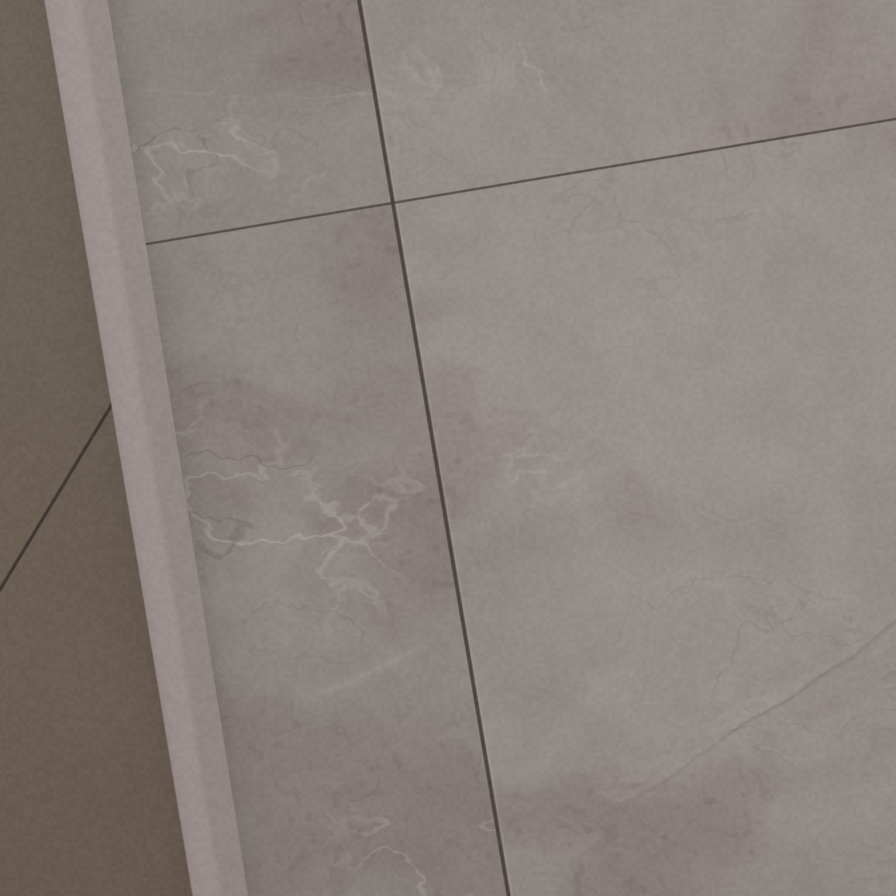
This texture is drawn by a three.js fragment shader. Its source:

```glsl
// Large veined stone floor tiles seen at a slant, with a pale edge trim and a
// brown side wall. Joints repeat in a rotated tile frame; warped ridged noise
// makes the veins, layered noise the clouding, and a fine hash the grain.
varying vec2 vUv;

const vec3 STONE = vec3(0.565, 0.536, 0.522);
const vec3 STONE_WARM = vec3(0.535, 0.492, 0.480);
const vec3 VEIN_PALE = vec3(0.670, 0.645, 0.625);
const vec3 VEIN_DARK = vec3(0.425, 0.385, 0.370);
const vec3 JOINT = vec3(0.275, 0.245, 0.225);
const vec3 TRIM_FACE = vec3(0.605, 0.562, 0.550);
const vec3 TRIM_BEVEL = vec3(0.565, 0.525, 0.515);
const vec3 WALL_TOP = vec3(0.435, 0.398, 0.355);
const vec3 WALL_BOTTOM = vec3(0.405, 0.350, 0.310);

const vec2 CROSSING = vec2(0.4385, 0.7735); // where the joints meet
const float TILT = 0.1655;                  // tile rotation, radians
const float TILE_PITCH = 0.90;
const vec2 JOINT_HALF = vec2(0.0021, 0.0013); // upright, level
const float SOFT = 0.0012;                  // edge smoothing
const float GRAIN = 0.028;

float hash(vec2 p) {
  vec3 q = fract(vec3(p.xyx) * 0.1031);
  q += dot(q, q.yzx + 33.33);
  return fract((q.x + q.y) * q.z);
}

float noise(vec2 p) {
  vec2 i = floor(p), f = fract(p);
  f = f * f * (3.0 - 2.0 * f);
  return mix(mix(hash(i), hash(i + vec2(1.0, 0.0)), f.x),
             mix(hash(i + vec2(0.0, 1.0)), hash(i + vec2(1.0)), f.x), f.y);
}

float fbm(vec2 p) {
  float sum = 0.0, amp = 0.5;
  for (int i = 0; i < 5; i++) {
    sum += amp * noise(p);
    p = mat2(0.8, 0.6, -0.6, 0.8) * p * 2.03 + 17.1;
    amp *= 0.5;
  }
  return sum;
}

// Thin crease along the mid level of the noise
float crease(vec2 p, float width) {
  return 1.0 - smoothstep(0.0, width, abs(fbm(p) - 0.48));
}

float line(float d, float halfWidth) {
  return 1.0 - smoothstep(halfWidth - SOFT, halfWidth + SOFT, abs(d));
}

// Soft elliptical patch
float patchMask(vec2 p, vec2 centre, vec2 radius) {
  vec2 q = (p - centre) / radius;
  return exp(-dot(q, q));
}

vec3 stone(vec2 uv, vec2 t, vec2 id) {
  vec2 p = t + 7.3 * vec2(hash(id + 20.0), hash(id + 41.0));
  vec2 warp = vec2(fbm(p * 5.0), fbm(p * 5.0 + 31.7)) - 0.5;
  vec2 w = p + 0.16 * warp;
  float cloud = fbm(w * vec2(4.0, 6.5));
  float leftTile = 1.0 - step(0.0, id.x);
  vec3 col = mix(STONE, STONE_WARM, smoothstep(0.42, 0.72, cloud));
  col *= 0.96 + 0.10 * fbm(w * 14.0 + 9.0);

  // Broad light: brightest to the upper right, dim beside the trim
  float glow = patchMask(uv, vec2(0.82, 0.72), vec2(0.55, 0.70));
  col *= 0.955 + 0.085 * glow - 0.025 * leftTile;

  // Feathery pale patches and fine creases
  float feather = patchMask(uv, vec2(0.55, 0.915), vec2(0.12, 0.032))
    + 0.8 * patchMask(uv, vec2(0.60, 0.48), vec2(0.05, 0.04))
    + 0.8 * patchMask(uv, vec2(0.32, 0.40), vec2(0.12, 0.07))
    + 0.7 * patchMask(uv, vec2(0.25, 0.82), vec2(0.09, 0.07));
  float spread = smoothstep(0.40, 0.66, fbm(p * 4.5 + 5.0));
  float pale = crease(w * vec2(9.0, 15.0), 0.035);
  float dark = crease(w * vec2(7.0, 12.0) + 53.0, 0.014);
  float strength = mix(0.14, 0.34, leftTile);
  col = mix(col, VEIN_PALE, pale * clamp(strength * spread + 0.50 * feather, 0.0, 0.6));
  col = mix(col, VEIN_PALE, 0.24 * clamp(feather, 0.0, 1.0) * smoothstep(0.45, 0.65, fbm(w * 22.0)));
  col = mix(col, VEIN_DARK, dark * (0.12 + 0.22 * leftTile) * (0.3 + spread));

  // Two long sweeping veins
  float sweep = uv.y - 0.225 - 0.9 * pow(max(uv.x - 0.34, 0.0), 1.35) + 0.025 * warp.x;
  float sweepEnds = smoothstep(0.29, 0.38, uv.x) * (1.0 - smoothstep(0.44, 0.51, uv.x));
  col = mix(col, VEIN_PALE, 0.32 * sweepEnds * exp(-abs(sweep) / 0.006));
  float slant = uv.y - 0.01 - 0.70 * (uv.x - 0.57) + 0.05 * warp.y;
  float slantFade = smoothstep(0.57, 0.80, uv.x) * (0.4 + 0.6 * spread);
  col = mix(col, VEIN_DARK, 0.45 * slantFade * exp(-abs(slant) / 0.0025));
  col = mix(col, VEIN_PALE, 0.22 * slantFade * exp(-abs(slant - 0.006) / 0.006));

  // Small pits
  float pits = smoothstep(0.74, 0.90, noise(p * 95.0)) * smoothstep(0.45, 0.65, cloud);
  return mix(col, VEIN_DARK, 0.22 * pits);
}

void main() {
  vec2 uv = vUv;
  float drop = 1.0 - uv.y;

  // Tiles and joints
  vec2 r = uv - CROSSING;
  vec2 t = mat2(cos(TILT), -sin(TILT), sin(TILT), cos(TILT)) * r;
  vec2 id = floor(t / TILE_PITCH);
  vec2 d = (fract(t / TILE_PITCH + 0.5) - 0.5) * TILE_PITCH;
  vec3 col = stone(uv, t, id);
  col = mix(col, VEIN_PALE, 0.25 * line(d.x - 0.004, 0.001));
  col = mix(col, JOINT, 0.92 * line(d.x, JOINT_HALF.x));
  col = mix(col, JOINT, 0.80 * line(d.y, JOINT_HALF.y));

  // Trim: shaded foot, face and bevel
  float outer = uv.x - 0.0495 - 0.1655 * drop;
  float inner = uv.x - 0.1200 - 0.1570 * drop;
  col *= 1.0 - 0.10 * exp(-max(inner, 0.0) / 0.018);
  vec3 trim = mix(TRIM_FACE, TRIM_BEVEL, smoothstep(-0.036, -0.026, inner));
  trim *= 1.03 - 0.05 * drop - 0.06 * exp(-max(outer, 0.0) / 0.006);
  col = mix(trim, col, smoothstep(-SOFT, SOFT, inner));

  // Side wall with its slanted joint
  vec3 wall = mix(WALL_BOTTOM, WALL_TOP, uv.y) * (0.98 + 0.04 * fbm(uv * 9.0));
  wall *= 1.0 - 0.07 * exp(min(outer, 0.0) / 0.03);
  wall = mix(wall, JOINT * 0.8, 0.9 * line((uv.y - 0.342 - 1.655 * uv.x) * 0.517, 0.0018));
  col = mix(wall, col, smoothstep(-SOFT, SOFT, outer));

  col += GRAIN * (noise(uv * 260.0) - 0.5);
  gl_FragColor = vec4(col, 1.0);
}
```
